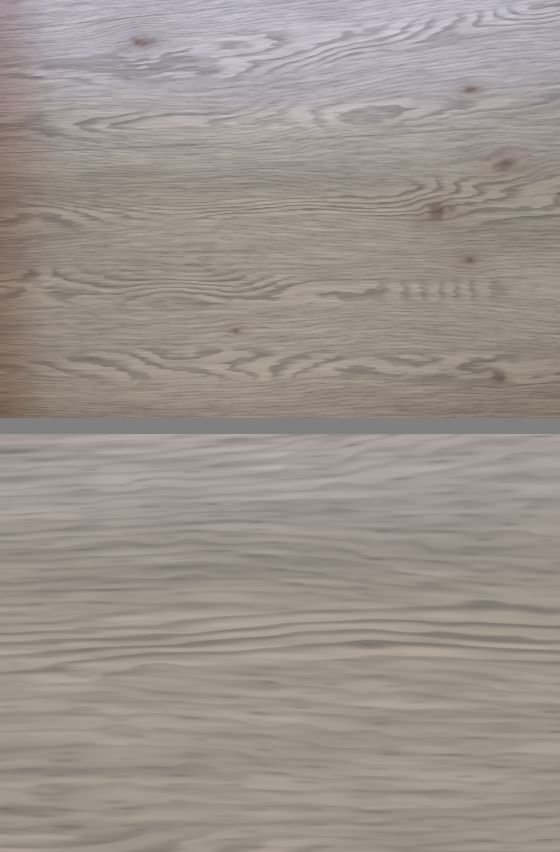
Top: the whole. Bottom: its middle third, enlarged.
Write a Shadertoy shader that draws this texture.

```glsl
// Pale oak boards: contour lines of stretched noise form the cathedral figure,
// fine streaks and cellular pore dashes fill the straight grain between them.
// Scattered knots bend the fibres, and a cool light falls from the top edge.

const vec3 SHADOW_BROWN = vec3(0.47, 0.41, 0.36);
const vec3 OAK          = vec3(0.595, 0.56, 0.52);
const vec3 COOL_SHEEN   = vec3(0.71, 0.70, 0.745);
const vec3 KNOT_BROWN   = vec3(0.35, 0.27, 0.25);
const float STRIPS = 5.0;
const int KNOTS = 7;

float hash(vec2 p) {
    vec3 q = fract(p.xyx * vec3(0.1031, 0.1030, 0.0973));
    q += dot(q, q.yzx + 33.33);
    return fract((q.x + q.y) * q.z);
}

float noise(vec2 p) {
    vec2 cell = floor(p), f = fract(p);
    f = f * f * (3.0 - 2.0 * f);
    float low  = mix(hash(cell), hash(cell + vec2(1, 0)), f.x);
    float high = mix(hash(cell + vec2(0, 1)), hash(cell + vec2(1, 1)), f.x);
    return mix(low, high, f.y);
}

// Slow layered sines that keep the fibres from running dead straight.
float sway(vec2 p) {
    return 0.008 * sin(3.1 * p.x + 7.0 * p.y)
         + 0.004 * sin(7.3 * p.x - 13.0 * p.y + 1.0)
         + 0.0015 * sin(19.0 * p.x + 31.0 * p.y);
}

// Growth ring profile: slow rise to a dark late-wood line, then a reset.
float ring(float height) {
    float t = fract(height);
    float line = smoothstep(0.3, 0.75, t) * (1.0 - smoothstep(0.8, 1.0, t));
    return mix(line, 0.35, smoothstep(0.35, 0.85, fwidth(height)));
}

// Darkness of short tapered pore dashes, one per stretched cell.
float pores(vec2 p, vec2 density) {
    vec2 g = p * density;
    float row = floor(g.y);
    g.x += hash(vec2(row, 5.0)) * 17.0;
    vec2 cell = vec2(floor(g.x), row);
    vec2 d = abs(fract(g) - vec2(0.5, 0.35 + 0.3 * hash(cell + 3.0)));
    float halfLength = 0.2 + 0.28 * hash(cell + 9.0);
    float dash = 1.0 - smoothstep(0.0, halfLength, d.x);
    return dash * (1.0 - smoothstep(0.0, 0.35, d.y)) * hash(cell);
}

// Strength of the cathedral figure: one wandering, tapering band per strip.
float figureMask(vec2 p) {
    float mask = 0.0;
    for (float i = 0.0; i < STRIPS; i++) {
        float centre = (i + 0.35 + 0.35 * hash(vec2(i, 2.0))) / STRIPS;
        centre += 0.012 * sin(3.0 * p.x + 2.4 * i);
        float width = 0.025 + 0.05 * noise(vec2(p.x * 2.5, i * 7.0));
        float band = exp(-pow((p.y - centre) / width, 2.0));
        mask = max(mask, band * (0.45 + 0.55 * noise(vec2(p.x * 3.0, i + 20.0))));
    }
    return smoothstep(0.15, 0.65, mask);
}

// Returns knot darkness in x and fibre displacement in y.
vec2 knots(vec2 p, float aspect) {
    vec2 result = vec2(0.0);
    for (int i = 0; i < KNOTS; i++) {
        float id = float(i);
        vec2 centre = vec2(hash(vec2(id, 11.0)) * aspect,
                           (id + 0.2 + 0.6 * hash(vec2(id, 4.0))) / float(KNOTS));
        float size = mix(0.006, 0.018, hash(vec2(id, 8.0)));
        vec2 d = (p - centre) / (size * vec2(1.7, 1.0));
        d += 0.9 * (vec2(noise(p * 60.0), noise(p * 60.0 + 30.0)) - 0.5);
        float r2 = dot(d, d);
        result.x += 0.7 * exp(-r2 * 1.5) + 0.25 * exp(-r2 * 0.14);
        result.y -= size * d.y * 0.55 * exp(-r2 * 0.1);
    }
    return result;
}

// Broad light: brown at the foot, cool above, reddish shade on the left edge.
vec3 boardLight(vec2 p, float aspect) {
    float side = p.x / aspect;
    float arch = sin(3.14 * side);
    vec3 tone = mix(SHADOW_BROWN, OAK, smoothstep(-0.3, 0.32, p.y + 0.1 * arch));
    tone = mix(tone, COOL_SHEEN, smoothstep(0.52, 1.02, p.y + 0.05 * arch));
    tone *= 0.96 + 0.05 * arch;
    return tone * mix(vec3(0.9, 0.82, 0.8), vec3(1.0), smoothstep(-0.02, 0.12, side));
}

void mainImage(out vec4 fragColor, in vec2 fragCoord) {
    vec2 p = fragCoord / iResolution.y;
    float aspect = iResolution.x / iResolution.y;

    // Fibres climb to the right in the upper boards.
    vec2 q = p;
    q.y -= 0.11 * smoothstep(0.35, 1.0, p.y) * (p.x - 0.5 * aspect);
    vec2 knot = knots(p, aspect);
    vec2 fibre = q + vec2(0.0, sway(q) + knot.y);

    float swell = noise(fibre * vec2(2.3, 11.0) + 4.0)
                + 0.13 * noise(fibre * vec2(7.0, 32.0));
    float fray = noise(fibre * vec2(35.0, 190.0)) - 0.5;
    float figure = ring(swell * 10.5 + 0.35 * fray);
    float straight = ring(fibre.y * 95.0 + 6.0 * noise(fibre * vec2(2.0, 9.0)) + 0.6 * fray);
    float mask = figureMask(q);
    float streak = noise(fibre * vec2(9.0, 150.0)) + 0.9 * noise(fibre * vec2(24.0, 290.0)) - 0.95;
    float patches = noise(fibre * vec2(1.6, 14.0)) - 0.5;
    float dashes = pores(fibre, vec2(20.0, 170.0));

    float shade = 1.035 + 0.05 * mask + 0.105 * streak + 0.09 * patches;
    shade -= mix(0.075 * straight, 0.21 * figure, mask) + 0.11 * dashes * (1.0 - 0.5 * mask);

    // Thin board joints, fading in and out along their length.
    float joint = abs(fract(q.y * 3.0 - 0.49) - 0.5) / 3.0;
    float fade = noise(vec2(p.x * 3.0, floor(q.y * 3.0 - 0.49)));
    shade -= 0.16 * (1.0 - smoothstep(0.0005, 0.003, joint)) * fade;

    vec3 colour = boardLight(p, aspect) * shade;
    colour = mix(colour, KNOT_BROWN, clamp(knot.x * 0.65, 0.0, 0.75));
    fragColor = vec4(colour, 1.0);
}
```
